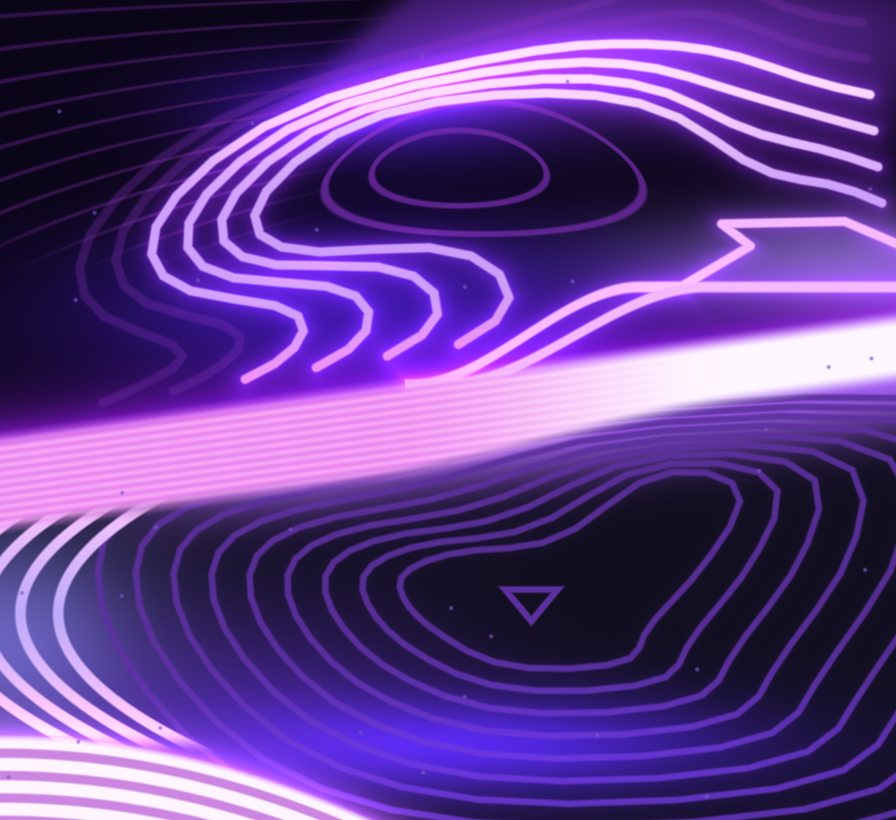
Write a Shadertoy shader that draws this background.

```glsl
// Neon violet contour lines flowing around two dark basins and a bright diagonal band.

// Control points of the first contour (xy) and the last (zw) of each family
const vec4 hill[] = vec4[](
  vec4(1.125,.872,1.125,.729), vec4(.997,.897,1.026,.776), vec4(.883,.939,.926,.786),
  vec4(.769,.949,.812,.875), vec4(.641,.94,.641,.892), vec4(.342,.872,.427,.86),
  vec4(.178,.736,.292,.744), vec4(.192,.644,.342,.684), vec4(.377,.627,.57,.708),
  vec4(.363,.566,.648,.623), vec4(.235,.509,.47,.537));
const vec4 basin[] = vec4[](
  vec4(.484,.302,.107,.33), vec4(.556,.33,.185,.402), vec4(.684,.333,.427,.452),
  vec4(.798,.435,.684,.501), vec4(.925,.412,1.282,.53), vec4(.855,.302,1.368,.359),
  vec4(.783,.231,1.211,.117), vec4(.776,.188,1.125,-.011), vec4(.613,.181,.613,-.047),
  vec4(.527,.231,.313,.017), vec4(.491,.266,.142,.188));

const vec3 violet = vec3(.17, .06, .52);
const vec3 aura = vec3(.31, .09, .51);

float hash(vec2 p) {
  vec3 q = fract(p.xyx * .1031);
  q += dot(q, q.yzx + 33.33);
  return fract((q.x + q.y) * q.z);
}

float segment(vec2 p, vec2 a, vec2 b) {
  vec2 ab = b - a;
  return length(p - a - ab * clamp(dot(p - a, ab) / dot(ab, ab), 0., 1.));
}

// Distance to a smooth curve between the first (t = 0) and last (t = 1) contour
float contour(vec2 p, vec4 path[11], float t, int count) {
  float d = 9.;
  for (int i = 0; i < count; i++) {
    vec4 m = path[(i + 1) % 11], s = (path[i] + m) * .5, e = (m + path[(i + 2) % 11]) * .5;
    vec2 a = mix(s.xy, s.zw, t), b = mix(m.xy, m.zw, t), c = mix(e.xy, e.zw, t), last = a;
    for (float n = 1.; n < 3.5; n++) {
      float u = n / 3.;
      vec2 next = mix(mix(a, b, u), mix(b, c, u), u);
      d = min(d, segment(p, last, next));
      last = next;
    }
  }
  return d;
}

float stroke(float d, float width) {
  float soft = max(1.2 / iResolution.y, .002);
  return 1. - smoothstep(width - soft, width + soft, d);
}

// Soft ellipse: center in xy, radii in zw
float glow(vec2 p, vec4 e) {
  vec2 q = (p - e.xy) / e.zw;
  return exp(-dot(q, q));
}

void mainImage(out vec4 fragColor, in vec2 fragCoord) {
  vec2 p = fragCoord / iResolution.y;
  float v = p.y - .427 - .135 * p.x; // height above the band
  float above = smoothstep(-.02, .02, v);
  float diagonal = smoothstep(-.02, .05, p.x - .342 - 1.06 * (p.y - .879));

  // Background haze
  vec3 col = mix(vec3(.065, .055, .12), vec3(.04, .02, .09), above);
  col += vec3(.36, .15, .58) * glow(p, vec4(.75, .95, .42, .09)) * diagonal;
  col += violet * glow(p, vec4(.45, .62, .34, .1));
  col += violet * glow(p, vec4(.46, .87, .2, .06));
  col += violet * 1.4 * glow(p, vec4(.6, .09, .3, .06));
  col += vec3(.4, .33, .55) * glow(p, vec4(1.05, .68, .26, .06));
  col += vec3(.17, .07, .38) * glow(p, vec4(.3, .12, .24, .13));
  col += vec3(.33, .32, .58) * glow(p, vec4(0, .22, .17, .14));
  col += vec3(.5, .06, .75) * exp(-max(v - .035, 0.) / .03) * above;
  float under = max(-v - .04, 0.) / .055;
  col += vec3(.58, .32, .82) * exp(-under * under) * (1. - above) * smoothstep(.05, .4, p.x);

  // Faint slanted lines at the upper left
  float slant = p.y - p.x * (1.45 - 1.4 * p.y);
  float faint = stroke(abs(fract(slant / .04) - .5) * .04, .0025);
  faint *= smoothstep(.66, .74, p.y) * (1. - smoothstep(.25, .5, p.x - .5 * (p.y - .85)));
  col = mix(col, vec3(.36, .12, .48), .5 * faint);

  // Lower basin rings around a small triangle
  vec3 ringColor = mix(vec3(.36, .19, .62), vec3(.42, .22, .88), glow(p, vec4(.6, .07, .5, .09)));
  for (float k = 0.; k < 9.; k++) {
    float d = contour(p, basin, k / 8., 11);
    col = mix(col, ringColor, (.8 * stroke(d, .004) + .12 * exp(-d / .008)) * (1. - above));
  }
  vec2 q = p - vec2(.648, .266);
  float triangle = max(q.y, abs(q.x) * .77 - q.y * .64) - .015;
  col = mix(col, ringColor, stroke(abs(triangle), .004));

  // Dim rings on the summit, wider at their foot
  for (float k = 0.; k < 2.; k++) {
    vec2 radius = vec2(.105, .046) * (1. + .75 * k);
    q = p - vec2(.56 + .03 * k, .795);
    q.x *= 1. + 4. * q.y;
    float r = length(q / radius);
    float d = abs(r - 1.) * r / length(q / radius / radius);
    col = mix(col, vec3(.45, .17, .66), .75 * stroke(d, .0035));
  }

  // Ridge lines rising to the right, the upper one with a hook
  vec2 foot = vec2(.83, .65), knee = vec2(.915, .7), tip = vec2(.88, .727), crest = vec2(1.03, .73);
  float hook = min(segment(p, foot, knee), segment(p, knee, tip));
  hook = min(hook, min(segment(p, tip, crest), segment(p, crest, vec2(1.1, .7))));
  for (float k = 0.; k < 2.; k++) {
    float rise = .53 + .12 * smoothstep(.5 + .04 * k, .78 + .08 * k, p.x);
    float d = max(abs(p.y - rise) * .84, .5 - p.x);
    if (k < .5) d = min(max(d, p.x - foot.x), hook);
    col += aura * exp(-d / .012);
    col = mix(col, vec3(.96, .72, 1), stroke(d, .0055));
  }

  // Bright loops around the summit, with two dim ones outside
  vec3 loopColor = mix(vec3(.8, .62, .98), vec3(1, .86, 1), smoothstep(.75, .92, p.y));
  loopColor = mix(vec3(.98, .56, .95), loopColor, smoothstep(.03, .16, v));
  for (float k = -2.; k < 4.; k++) {
    float d = contour(p, hill, k / 3., 9), power = k < 0. ? .28 : 1.;
    col += aura * exp(-d / .012) * power * power;
    col = mix(col, k < 0. ? vec3(.5, .2, .7) : loopColor, power * stroke(d, .0055));
  }

  // Strands that peel off the band at the left
  float bend = p.y - .252, span = smoothstep(.08, .11, p.y) * (1. - smoothstep(.36, .41, p.y));
  vec3 strandColor = mix(vec3(.74, .66, .98), vec3(1, .78, 1), min(abs(bend) * 7., 1.));
  for (float k = 0.; k < 4.; k++) {
    float d = abs(p.x - .071 + .046 * k - 6.2 * bend * bend) / sqrt(1. + 154. * bend * bend);
    col = mix(col, strandColor, stroke(d, .0065) * span);
  }

  // Luminous band with fine filaments
  float white = smoothstep(.45, .9, p.x), lower = mix(.07, .035, white);
  float band = smoothstep(-.012, .012, v + lower) * (1. - smoothstep(.025, .05, v));
  float filament = (.5 + .5 * cos(v * 620.)) * (1. - white);
  vec3 bandColor = mix(vec3(.97, .65, .96), vec3(1, .97, 1), white);
  col = mix(col, bandColor - vec3(.05, .12, .02) * filament, band);

  // Bright striped corner at the lower left
  float corner = .103 - .5 * p.x * p.x - p.y;
  col += vec3(.55, .25, .65) * exp(-max(-corner, 0.) / .018);
  float stripe = smoothstep(.15, .6, .5 + .5 * cos(corner * 230. - 1.8));
  vec3 cornerColor = mix(vec3(.8, .52, .88), vec3(1, .96, 1), stripe);
  col = mix(col, cornerColor, smoothstep(-.005, .008, corner));

  // Scattered specks
  vec2 grid = p * 24., cell = floor(grid);
  float speck = stroke(length(fract(grid) - .2 - .6 * hash(cell + 7.)) / 24., .0022);
  col = mix(col, vec3(.48, .34, .78), .75 * speck * step(.94, hash(cell)));
  fragColor = vec4(clamp(col, 0., 1.), 1);
}
```
